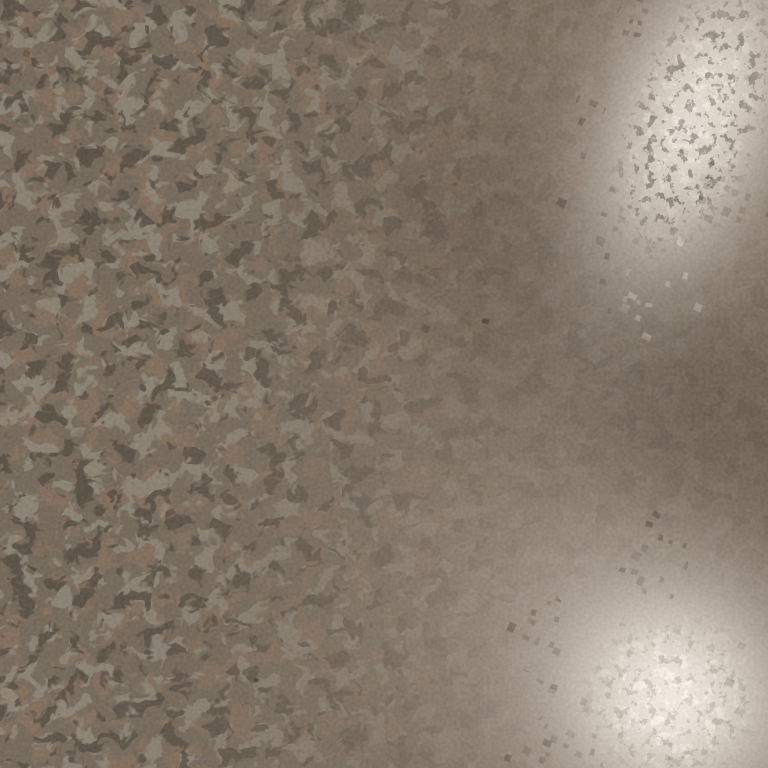
Give the GLSL for this texture, as a WebGL 2 fragment shader.

```glsl
#version 300 es
precision highp float;
// Polished speckled granite with two soft light reflections and small square chips.

uniform vec2 u_resolution;
out vec4 fragColor;

vec2 hash2(vec2 p) {
  vec3 q = fract(p.xyx * vec3(0.1031, 0.1030, 0.0973));
  q += dot(q, q.yzx + 33.33);
  return fract((q.xx + q.yz) * q.zy);
}

mat2 rotation(float angle) {
  float c = cos(angle), s = sin(angle);
  return mat2(c, s, -s, c);
}

vec2 gradientAt(vec2 cell) {
  float angle = 6.2832 * hash2(cell + 57.0).x;
  return vec2(cos(angle), sin(angle));
}

float gradientNoise(vec2 p) {
  vec2 i = floor(p), f = fract(p);
  vec2 w = f * f * f * (f * (f * 6.0 - 15.0) + 10.0);
  vec2 e = vec2(1.0, 0.0);
  float low = mix(dot(gradientAt(i), f), dot(gradientAt(i + e), f - e), w.x);
  float high = mix(dot(gradientAt(i + e.yx), f - e.yx),
                   dot(gradientAt(i + 1.0), f - 1.0), w.x);
  return mix(low, high, w.y);
}

float fbm(vec2 p) {
  float sum = 0.0, amplitude = 1.0;
  for (int i = 0; i < 3; i++) {
    sum += amplitude * gradientNoise(p);
    p = rotation(0.6) * p * 2.1 + 17.0;
    amplitude *= 0.55;
  }
  return sum;
}

// Gaussian spot with its own tilt and spread
float glow(vec2 p, vec2 center, float tilt, vec2 spread) {
  vec2 d = rotation(tilt) * (p - center) / spread;
  return exp(-0.5 * dot(d, d));
}

// Mineral patches: grey base, pink, pale and dark grains
vec3 granite(vec2 uv) {
  vec2 p = rotation(-0.35) * uv * vec2(30.0, 34.0);
  p += 0.35 * vec2(gradientNoise(p * 1.3), gradientNoise(p * 1.3 + 40.0));
  vec3 stone = vec3(0.465, 0.42, 0.365);
  stone = mix(stone, vec3(0.53, 0.445, 0.375), 0.75 * smoothstep(0.0, 0.3, fbm(p * 0.8 + 90.0)));
  stone = mix(stone, vec3(0.56, 0.53, 0.475), 0.85 * smoothstep(0.08, 0.28, fbm(p + 9.0)));
  return mix(stone, vec3(0.35, 0.315, 0.275), 0.85 * smoothstep(0.12, 0.36, fbm(p * 1.1 + 200.0)));
}

// Coverage of scattered tilted squares, one at most per cell
float squareChips(vec2 uv, float cellSize, float chance, float seed) {
  vec2 p = rotation(0.25 + 0.2 * seed) * uv / cellSize + 31.0 * seed;
  vec2 cell = floor(p);
  vec2 pick = hash2(cell + 11.0), shift = hash2(cell + 73.0) - 0.5;
  vec2 halfSize = 0.15 + 0.13 * hash2(cell + 131.0);
  vec2 d = abs(fract(p) - 0.5 - 0.35 * shift) - halfSize;
  float blur = 0.9 / (u_resolution.y * cellSize);
  return step(pick.x, chance) * (0.5 + 0.5 * pick.y)
       * (1.0 - smoothstep(-blur, blur, max(d.x, d.y)));
}

void main() {
  vec2 uv = gl_FragCoord.xy / u_resolution;

  // Reflections and the shaded band between them
  float upper = glow(uv, vec2(0.905, 0.845), -0.37 + 0.74, vec2(0.082, 0.17));
  float lowerCore = glow(uv, vec2(0.875, 0.09), 0.3, vec2(0.1, 0.095));
  float lowerHalo = glow(uv, vec2(0.84, 0.12), 0.5, vec2(0.2, 0.16));
  float light = 0.4 * upper + 0.31 * lowerCore + 0.15 * lowerHalo;
  float shade = glow(uv, vec2(0.86, 0.52), 0.75, vec2(0.26, 0.1));

  // Grain is crisp at the left and washes out toward the right
  float clarity = mix(1.0, 0.2, smoothstep(0.15, 0.72, uv.x - 0.12 * (uv.y - 0.5)));
  clarity *= 1.0 - smoothstep(0.05, 0.25, light);
  vec3 color = mix(vec3(0.495, 0.442, 0.387), granite(uv), clarity);
  color += 0.012 * gradientNoise(uv * 5.0);
  color -= vec3(0.075, 0.072, 0.068) * shade;
  color += vec3(0.97, 1.02, 1.06) * light;

  // Fine flecks inside the bright cores
  float fleck = smoothstep(0.1, 0.4, fbm(uv * 75.0));
  float paleFleck = smoothstep(0.1, 0.4, fbm(uv * 60.0 + 300.0));
  float upperMask = smoothstep(0.45, 0.85, upper);
  float lowerMask = smoothstep(0.4, 0.8, lowerCore);
  color -= fleck * (0.22 * upperMask + 0.1 * lowerMask);
  color += 0.05 * paleFleck * (upperMask + lowerMask);

  // Square chips clustered around the reflections
  float ring = smoothstep(0.05, 0.13, light) * (1.0 - smoothstep(0.36, 0.46, light));
  float cluster = smoothstep(-0.15, 0.35, gradientNoise(uv * 9.0 + 5.0));
  float paleZone = glow(uv, vec2(0.92, 0.61), 0.0, vec2(0.09, 0.07));
  for (int i = 0; i < 2; i++) {
    float seed = float(i);
    float chip = squareChips(uv, 0.017 + 0.005 * seed, 0.28 * ring * cluster, seed);
    color += chip * mix(-0.11, 0.13, smoothstep(0.25, 0.6, paleZone));
  }

  // Faint overall surface noise
  color += 0.035 * gradientNoise(uv * 210.0);
  fragColor = vec4(clamp(color, 0.0, 1.0), 1.0);
}
```
